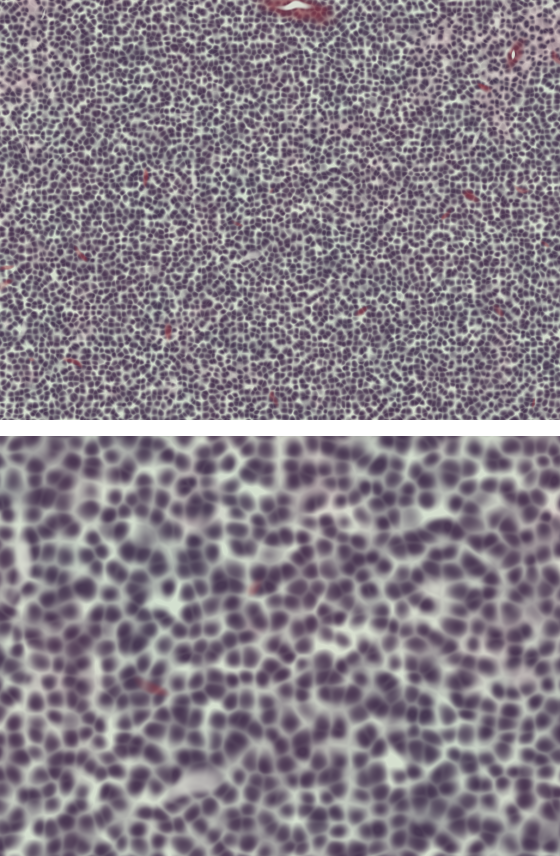
Top, the full canvas; bottom, a detail of the centre.
Reproduce this texture procedurally as a WebGL 2 fragment shader.

```glsl
#version 300 es
precision highp float;

uniform vec2 u_resolution;
out vec4 fragColor;

const vec3 NUCLEUS = vec3(0.288, 0.217, 0.325);
const vec3 GAP = vec3(0.81, 0.845, 0.79);
const vec3 STROMA = vec3(0.68, 0.56, 0.61);
const vec3 BLOOD = vec3(0.56, 0.19, 0.25);
const vec3 VESSEL_WALL = vec3(0.42, 0.21, 0.28);
const vec3 LUMEN = vec3(0.86, 0.87, 0.83);

float hash(vec2 p) {
    return fract(sin(dot(p, vec2(127.1, 311.7))) * 43758.55);
}

vec2 hash2(vec2 p) {
    return vec2(hash(p), hash(p + 37.3));
}

float noise(vec2 p) {
    vec2 i = floor(p), f = fract(p);
    f = f * f * (3.0 - 2.0 * f);
    return mix(mix(hash(i), hash(i + vec2(1, 0)), f.x),
               mix(hash(i + vec2(0, 1)), hash(i + vec2(1, 1)), f.x), f.y);
}

vec2 noise2(vec2 p) {
    return vec2(noise(p), noise(p + 91.0)) - 0.5;
}

float fbm(vec2 p) {
    float sum = 0.0, amp = 0.5;
    for (int i = 0; i < 4; i++) {
        sum += amp * noise(p);
        p = p * 2.03 + 11.7;
        amp *= 0.5;
    }
    return sum / 0.9375;
}

// Brightness of packed soft nuclei: 0 inside a nucleus, 1 in an open gap
float cellTone(vec2 p, float dropout) {
    vec2 base = floor(p);
    float density = 0.0, nearest = 9.0, second = 9.0;
    for (int y = -1; y <= 1; y++) {
        for (int x = -1; x <= 1; x++) {
            vec2 id = base + vec2(x, y);
            vec2 centre = id + 0.5 + 0.74 * (hash2(id) - 0.5);
            float d = length(p - centre);
            float present = smoothstep(dropout - 0.05, dropout + 0.05, hash(id + 71.9));
            float stain = mix(0.7, 1.4, hash(id + 19.1)) * present;
            float radius = mix(0.32, 0.42, hash(id + 53.7));
            density += stain * exp(-d * d / (radius * radius));
            second = min(second, max(nearest, d));
            nearest = min(nearest, d);
        }
    }
    float wall = 1.0 - smoothstep(0.0, 0.4, second - nearest);
    return exp(-2.1 * density) + 0.1 * wall - 0.02;
}

float ellipse(vec2 p, vec2 centre, float angle, vec2 radii, float softness) {
    float c = cos(angle), s = sin(angle);
    vec2 q = mat2(c, -s, s, c) * (p - centre) / radii;
    return 1.0 - smoothstep(1.0 - softness, 1.0 + softness, length(q));
}

// Sparse, randomly turned flecks on a jittered grid
float flecks(vec2 p, float scale, float chance, vec2 radii, float seed) {
    vec2 base = floor(p * scale);
    float cover = 0.0;
    for (int y = -1; y <= 1; y++) {
        for (int x = -1; x <= 1; x++) {
            vec2 id = base + vec2(x, y);
            vec2 centre = (id + hash2(id + seed)) / scale;
            float angle = 6.283 * hash(id + seed + 5.3);
            vec2 size = radii * mix(0.5, 1.2, hash(id + seed + 9.7));
            float present = step(hash(id + seed + 23.9), chance);
            cover = max(cover, present * ellipse(p, centre, angle, size, 0.6));
        }
    }
    return cover;
}

vec3 addVessel(vec3 colour, vec2 p, vec2 centre, float angle, vec2 radii) {
    float wall = ellipse(p, centre, angle, radii, 0.45);
    float lumen = ellipse(p, centre + radii.y * vec2(-0.15, 0.1), angle + 0.25, radii * vec2(0.42, 0.28), 0.4);
    colour = mix(colour, mix(VESSEL_WALL, BLOOD, noise(p * 60.0)), 0.65 * wall);
    return mix(colour, LUMEN, lumen);
}

void main() {
    vec2 p = gl_FragCoord.xy / u_resolution.y;
    float aspect = u_resolution.x / u_resolution.y;
    vec2 warped = p + 0.018 * noise2(p * 34.0);

    // Loose tissue gathers towards the upper corners
    float corners = ellipse(p, vec2(0.0, 0.87), 0.0, vec2(0.15, 0.23), 0.7)
                  + ellipse(p, vec2(aspect - 0.07, 1.0), 0.4, vec2(0.28, 0.18), 0.7);
    float loose = smoothstep(0.58, 0.95, fbm(p * 10.0) + 0.26 * corners);

    // Packed cells, bent into chains, with gaps of uneven brightness
    vec2 bent = p + 0.008 * noise2(p * 13.0 + 3.0) + 0.005 * noise2(p * 64.0 + 17.0);
    float tone = cellTone(bent * 69.0, mix(0.02, 0.16, loose));
    tone = tone * mix(0.54, 1.16, noise(p * 66.0 + 5.0)) - 0.005;
    tone += 0.05 * (fbm(p * 11.0 + 8.0) - 0.5) + 0.14 * (noise(p * 130.0) - 0.5);
    vec3 colour = mix(NUCLEUS, GAP, clamp(tone, 0.0, 1.05));

    // Pink stroma and pale round bodies
    float pale = flecks(warped, 6.0, 0.3, vec2(0.02, 0.016), 13.0);
    float pink = max(0.5 * loose, 0.35 * pale) * smoothstep(0.0, 0.6, tone);
    colour = mix(colour, STROMA * mix(0.78, 1.15, tone), pink);
    colour += vec3(0.04, -0.012, 0.0) * (fbm(p * 16.0 + 29.0) - 0.45);

    // Red smears, open tears and vessels
    float smear = flecks(warped, 6.0, 0.28, vec2(0.018, 0.007), 41.0);
    colour = mix(colour, BLOOD, smear * mix(0.2, 0.8, noise(p * 45.0)));
    float tear = flecks(warped, 5.0, 0.18, vec2(0.018, 0.005), 67.0);
    colour = mix(colour, LUMEN, 0.7 * tear);
    colour = addVessel(colour, warped, vec2(0.53 * aspect, 0.98), -0.2, vec2(0.085, 0.03));
    colour = addVessel(colour, warped, vec2(0.92 * aspect, 0.87), 1.1, vec2(0.035, 0.018));

    fragColor = vec4(colour, 1.0);
}
```
